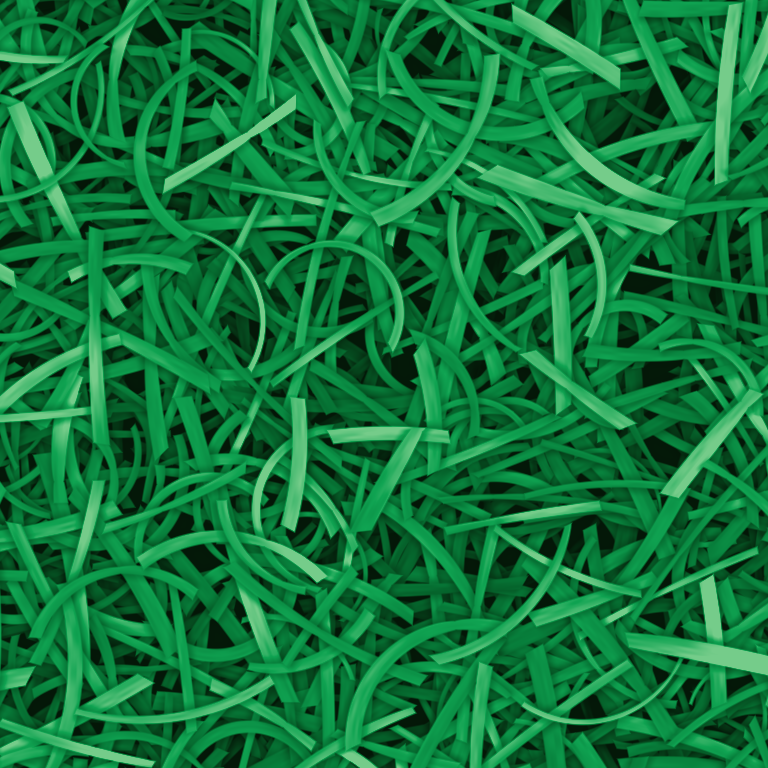
A WebGL 1 fragment shader for this texture:

```glsl
precision highp float;
// Tangled heap of shredded green paper: many layers of curved, twisted strips.
// Each layer scatters one circular-arc strip per grid cell; layers are painted
// from the dark bottom to the glossy top as a tone, then mapped to a green ramp.
uniform vec2 u_resolution;

const int LAYERS = 22;
const float CELL = 0.17;        // grid spacing, in canvas units
const float TOP_TONE = 4.2;     // tone runs from 0 (gap) to 5 (pale glint)
const float DEPTH_FADE = 0.17;  // tone lost per layer of depth
const float SHADOW_REACH = 0.075;
const float SHADOW_DEPTH = 0.34;

vec4 hash4(vec3 p) {
  vec4 q = fract(p.xyzx * vec4(0.1031, 0.1030, 0.0973, 0.1099));
  q += dot(q, q.wzxy + 33.33);
  return fract((q.xxyz + q.yzzw) * q.zywx);
}

float valueNoise(vec2 p, float seed) {
  vec2 i = floor(p), f = fract(p);
  f = f * f * (3.0 - 2.0 * f);
  float a = hash4(vec3(i, seed)).x;
  float b = hash4(vec3(i + vec2(1.0, 0.0), seed)).x;
  float c = hash4(vec3(i + vec2(0.0, 1.0), seed)).x;
  float d = hash4(vec3(i + 1.0, seed)).x;
  return mix(mix(a, b, f.x), mix(c, d, f.x), f.y);
}

vec2 rotate(vec2 p, float angle) {
  float c = cos(angle), s = sin(angle);
  return vec2(c * p.x + s * p.y, c * p.y - s * p.x);
}

// Coordinates along (x) and across (y) a circular arc through the origin.
vec2 arcCoords(vec2 p, float curvature) {
  float radius = 1.0 / curvature;
  vec2 v = vec2(p.x, radius - p.y);
  return vec2(radius * atan(v.x, v.y), radius - length(v));
}

// Paints one strip and its soft shadow over the tone below it.
float paintStrip(float tone, vec2 p, vec3 id, float baseTone, float soft) {
  vec4 shape = hash4(id);
  vec4 look = hash4(id + 57.3);
  vec4 place = hash4(id + 131.7);
  float curl = shape.y * shape.y * shape.y;
  vec2 arc = arcCoords(rotate(p - place.xy, shape.x * 6.2832), 0.08 + 2.2 * curl);

  // Twisting narrows the strip; the ends are cut at a slant.
  float halfLength = mix(0.45, 0.93, shape.z);
  float twist = abs(cos(arc.x * mix(0.4, 2.4, look.x) + look.y * 6.2832));
  float halfWidth = mix(0.028, 0.078, shape.w) * mix(1.0, 0.6, curl);
  halfWidth *= mix(0.5, 1.0, sqrt(twist));
  float side = abs(arc.y) - halfWidth;
  float end = abs(arc.x + arc.y * (place.z - 0.5) * 1.6) - halfLength;

  float shade = 1.0 - smoothstep(-0.02, SHADOW_REACH, side);
  shade *= 1.0 - smoothstep(-0.04, 0.03, end);
  tone *= 1.0 - SHADOW_DEPTH * shade;

  float cover = 1.0 - smoothstep(-soft, soft, max(side, end));
  if (cover > 0.0) {
    float fibre = valueNoise(vec2(arc.x * 7.0, arc.y * 42.0), id.z + place.w * 50.0);
    float across = arc.y / halfWidth;
    float glintPlace = (arc.x - (look.z - 0.5) * 1.2) / 0.4;
    float glint = exp(-glintPlace * glintPlace) * smoothstep(0.5, 0.95, look.w);
    float surface = baseTone + (place.w - 0.5) * 1.1;
    surface += glint * 1.3 + (fibre - 0.5) * 0.5;
    surface += 0.22 * across * sign(look.x - 0.5) + 0.35 * (twist - 0.65);
    tone = mix(tone, surface, cover);
  }
  return tone;
}

vec3 greenRamp(float tone) {
  vec3 c = vec3(0.015, 0.08, 0.025);
  c = mix(c, vec3(0.02, 0.25, 0.10), clamp(tone, 0.0, 1.0));
  c = mix(c, vec3(0.02, 0.39, 0.17), clamp(tone - 1.0, 0.0, 1.0));
  c = mix(c, vec3(0.03, 0.51, 0.24), clamp(tone - 2.0, 0.0, 1.0));
  c = mix(c, vec3(0.06, 0.64, 0.32), clamp(tone - 3.0, 0.0, 1.0));
  return mix(c, vec3(0.46, 0.80, 0.54), clamp(tone - 4.0, 0.0, 1.0));
}

void main() {
  float size = min(u_resolution.x, u_resolution.y);
  vec2 canvas = gl_FragCoord.xy / size;
  float soft = (0.0008 + 0.6 / size) / CELL;
  float tone = 0.1;

  for (int layer = 0; layer < LAYERS; layer++) {
    float level = float(layer);
    float baseTone = TOP_TONE - DEPTH_FADE * (float(LAYERS - 1) - level);
    // Every layer's grid is turned and shifted so that no grid shows.
    vec2 p = rotate(canvas / CELL, level * 0.83) + level * vec2(3.37, 5.71) + 40.0;
    vec2 cell = floor(p);
    for (int y = -1; y <= 1; y++) {
      for (int x = -1; x <= 1; x++) {
        vec2 home = cell + vec2(float(x), float(y));
        tone = paintStrip(tone, p - home, vec3(home, level * 7.0 + 3.0), baseTone, soft);
      }
    }
  }
  gl_FragColor = vec4(greenRamp(tone), 1.0);
}
```
